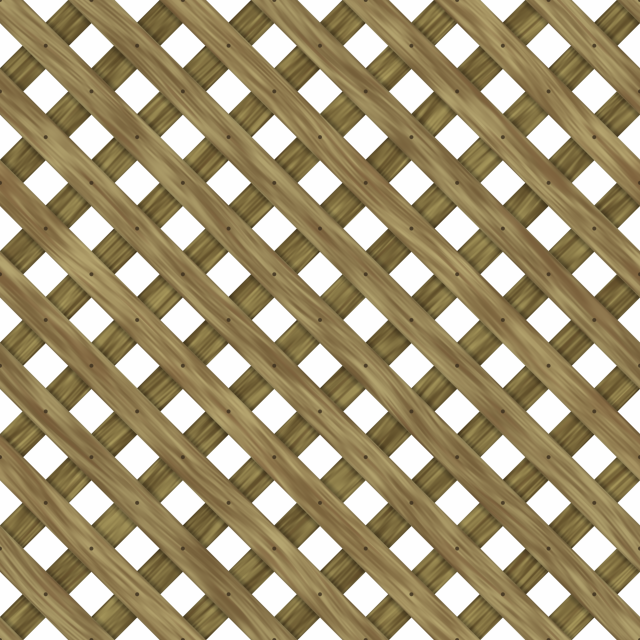
This pattern is drawn by a WebGL 2 fragment shader. Its source:

```glsl
#version 300 es
precision highp float;

uniform vec2 u_resolution;
out vec4 fragColor;

const float REPEATS = 7.0;
const float HALF_WIDTH = 0.254;   // half a slat, in slat spacings
const float NAIL_RADIUS = 0.03;

const vec3 GAP = vec3(0.995);
const vec3 FRONT_DARK = vec3(0.47, 0.38, 0.23);
const vec3 FRONT_LIGHT = vec3(0.71, 0.65, 0.44);
const vec3 BACK_DARK = vec3(0.38, 0.31, 0.16);
const vec3 BACK_LIGHT = vec3(0.66, 0.60, 0.36);
const vec3 BROWN = vec3(0.49, 0.37, 0.23);
const vec3 NAIL = vec3(0.24, 0.19, 0.12);

float hash(vec2 p) {
    return fract(sin(dot(p, vec2(127.1, 311.7))) * 43758.5453);
}

// Value noise that wraps along x
float noise(vec2 p, float period) {
    vec2 i = floor(p);
    vec2 f = fract(p);
    f = f * f * (3.0 - 2.0 * f);
    float x0 = mod(i.x, period);
    float x1 = mod(i.x + 1.0, period);
    float low = mix(hash(vec2(x0, i.y)), hash(vec2(x1, i.y)), f.x);
    float high = mix(hash(vec2(x0, i.y + 1.0)), hash(vec2(x1, i.y + 1.0)), f.x);
    return mix(low, high, f.y);
}

// Noise stretched along a slat; freq.x times the slat length must be whole
float streaks(vec2 p, vec2 freq, float seed, float slatLength) {
    return noise(p * freq + vec2(0.0, seed), freq.x * slatLength);
}

// Wood colour for a slat; position is (along, across)
vec3 wood(vec2 position, float seed, vec3 dark, vec3 light, float slatLength) {
    vec2 p = position;
    p.y += 0.22 * (streaks(p, vec2(0.5, 1.5), seed + 5.0, slatLength) - 0.5);

    float broad = streaks(p, vec2(1.0, 6.0), seed + 20.0, slatLength);
    float medium = streaks(p, vec2(1.5, 17.0), seed + 60.0, slatLength);
    float fine = streaks(p, vec2(3.0, 34.0), seed + 110.0, slatLength);
    float grain = 0.3 * broad + 0.4 * medium + 0.3 * fine;
    vec3 color = mix(dark, light, smoothstep(0.12, 0.88, grain));

    // Occasional brown veins
    float vein = streaks(p, vec2(1.0, 13.0), seed + 170.0, slatLength);
    color = mix(color, BROWN * (dark / FRONT_DARK), 0.6 * smoothstep(0.62, 0.95, vein));

    // Tone of each slat and slightly worn edges
    color *= 0.97 + 0.06 * hash(vec2(seed, 3.7));
    float edge = smoothstep(HALF_WIDTH - 0.045, HALF_WIDTH, abs(position.y));
    return color * (1.0 - 0.14 * edge);
}

// Numbers the slats so that each one continues across the canvas borders
vec3 slat(float across, float along, vec3 dark, vec3 light, float family) {
    float index = floor(across + 0.5);
    float wraps = floor(index / REPEATS);
    float id = index - wraps * REPEATS;
    float slatLength = 2.0 * REPEATS;
    vec2 position = vec2(mod(along - wraps * REPEATS, slatLength), across - index);
    return wood(position, family + id * 239.0, dark, light, slatLength);
}

float centered(float x) {
    return x - floor(x + 0.5);
}

float coverage(float signedDistance, float blur) {
    return 1.0 - smoothstep(-blur, blur, signedDistance);
}

void main() {
    vec2 cell = REPEATS * gl_FragCoord.xy / u_resolution;
    float a = cell.x + cell.y;
    float b = cell.x - cell.y;
    float blur = REPEATS / min(u_resolution.x, u_resolution.y);

    float frontEdge = abs(centered(a)) - HALF_WIDTH;
    float backEdge = abs(centered(b)) - HALF_WIDTH;

    // Back slats, shaded beside the front ones
    vec3 back = slat(b, a, BACK_DARK, BACK_LIGHT, 2000.0);
    back *= 1.0 - 0.28 * (1.0 - smoothstep(0.0, 0.11, frontEdge));
    vec3 color = mix(GAP, back, coverage(backEdge, blur));

    // Front slats
    vec3 front = slat(a, b, FRONT_DARK, FRONT_LIGHT, 0.0);
    color = mix(color, front, coverage(frontEdge, blur));

    // A nail at every crossing
    float nailDistance = length(vec2(centered(a), centered(b))) - NAIL_RADIUS;
    color = mix(color, NAIL, 0.85 * coverage(nailDistance, max(blur, 0.012)));

    fragColor = vec4(color, 1.0);
}
```
